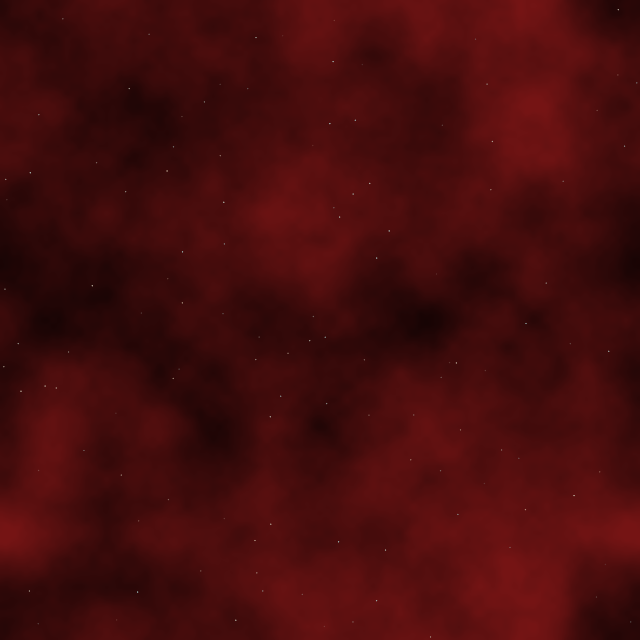
A WebGL 2 fragment shader for this texture:

```glsl
#version 300 es
precision highp float;
// Seamless dark red nebula: soft wrapped cloud noise sprinkled with tiny faint stars.

uniform vec2 u_resolution;
out vec4 fragColor;

const int CLOUD_CELLS = 6;         // cloud repeats across the tile, whole number
const int OCTAVES = 5;
const float OCTAVE_GAIN = 0.5;
const float CLOUD_MEAN = 0.278;    // average red level
const float CLOUD_CONTRAST = 0.53;
const float RED_MIN = 0.08;
const float RED_MAX = 0.46;
const vec3 CLOUD_TINT = vec3(1.0, 0.172, 0.172);

const int STAR_CELLS = 24;
const float STAR_DENSITY = 0.2;    // share of cells that hold a star
const float STAR_RADIUS = 0.0011;
const float STAR_MARGIN = 0.1;     // keeps stars inside their cells
const float STAR_DIM = 0.12;
const float STAR_BRIGHT = 0.85;
const vec3 STAR_WARM = vec3(0.85, 0.76, 0.66);
const vec3 STAR_COOL = vec3(0.62, 0.80, 0.80);

// Integer hash: three values in 0..1 for a cell and a seed.
vec3 hash3(ivec2 cell, int seed) {
    uvec3 v = uvec3(cell, seed) * 1664525u + 1013904223u;
    v.x += v.y * v.z; v.y += v.z * v.x; v.z += v.x * v.y;
    v ^= v >> 16u;
    v.x += v.y * v.z; v.y += v.z * v.x; v.z += v.x * v.y;
    return vec3(v >> 8u) / 16777216.0;
}

// Value noise that wraps after a whole number of cells.
float wrappedNoise(vec2 uv, int cells, int seed) {
    vec2 p = uv * float(cells);
    vec2 f = fract(p);
    ivec2 a = ivec2(floor(p)) % cells;
    ivec2 b = (a + 1) % cells;
    vec2 s = f * f * (3.0 - 2.0 * f);
    float bottom = mix(hash3(a, seed).x, hash3(ivec2(b.x, a.y), seed).x, s.x);
    float top = mix(hash3(ivec2(a.x, b.y), seed).x, hash3(b, seed).x, s.x);
    return mix(bottom, top, s.y);
}

// Sum of octaves, normalised to 0..1.
float clouds(vec2 uv) {
    float sum = 0.0, total = 0.0, weight = 1.0;
    int cells = CLOUD_CELLS;
    for (int i = 0; i < OCTAVES; i++) {
        sum += weight * wrappedNoise(uv, cells, i + 11);
        total += weight;
        weight *= OCTAVE_GAIN;
        cells *= 2;
    }
    return sum / total;
}

// Star colour in rgb, coverage in a.
vec4 stars(vec2 uv, float pixel) {
    vec2 p = uv * float(STAR_CELLS);
    ivec2 cell = ivec2(floor(p)) % STAR_CELLS;
    vec3 place = hash3(cell, 71);
    vec3 look = hash3(cell, 72);
    vec2 centre = mix(vec2(STAR_MARGIN), vec2(1.0 - STAR_MARGIN), place.xy);
    float dist = length(fract(p) - centre) / float(STAR_CELLS);
    float disc = 1.0 - smoothstep(STAR_RADIUS - 0.5 * pixel, STAR_RADIUS + 0.5 * pixel, dist);
    float level = mix(STAR_DIM, STAR_BRIGHT, look.x);
    float present = step(place.z, STAR_DENSITY);
    return vec4(mix(STAR_WARM, STAR_COOL, look.y), disc * level * present);
}

void main() {
    vec2 uv = gl_FragCoord.xy / u_resolution;
    float pixel = 1.0 / min(u_resolution.x, u_resolution.y);

    // Cloud brightness
    float red = CLOUD_MEAN + CLOUD_CONTRAST * (clouds(uv) - 0.5);
    vec3 colour = CLOUD_TINT * clamp(red, RED_MIN, RED_MAX);

    // Stars on top
    vec4 star = stars(uv, pixel);
    colour = mix(colour, star.rgb, star.a);

    fragColor = vec4(colour, 1.0);
}
```
